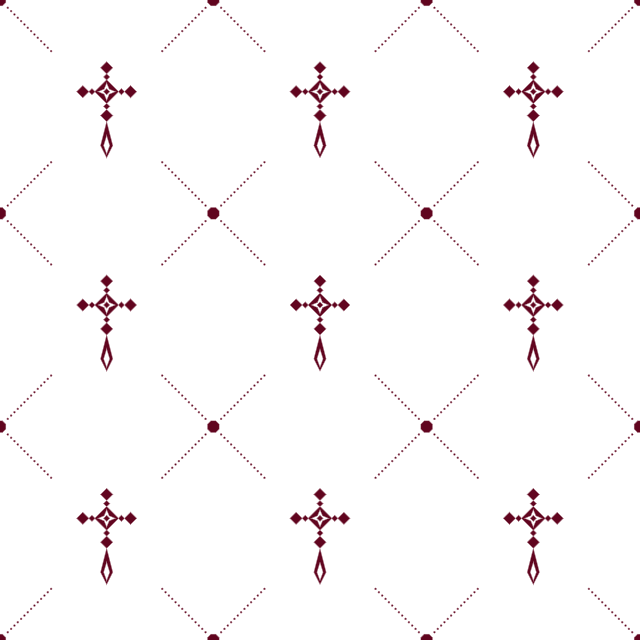
This pattern is drawn by a Shadertoy shader. Its source:

```glsl
// Three by three tiles of a jewelled cross with a drop pendant, framed by
// dotted diagonals that meet at octagonal studs on the tile corners.
// Each tile spans 384 units; shapes are signed distances, folded by symmetry.

float diamond(vec2 p, float radius) {
    return (abs(p.x) + abs(p.y) - radius) * 0.7071;
}

// Diamond with separate heights above and below its widest line
float kite(vec2 p, float halfWidth, float above, float below) {
    vec2 size = vec2(halfWidth, p.y > 0.0 ? above : below);
    vec2 q = abs(p) / size;
    return (q.x + q.y - 1.0) * size.x * size.y / length(size);
}

// Four points, with straight edges running in to the diagonals
float star(vec2 p, float tip, float valley) {
    vec2 q = abs(p);
    q = vec2(max(q.x, q.y), min(q.x, q.y));
    return dot(q - vec2(tip, 0.0), normalize(vec2(valley, tip - valley)));
}

float octagon(vec2 p, float radius) {
    vec2 q = abs(p);
    return max(max(q.x, q.y), (q.x + q.y) * 0.7071) - radius;
}

float cross4(vec2 p) {
    // Fold the four arms onto one
    vec2 arm = abs(p);
    arm = vec2(max(arm.x, arm.y), min(arm.x, arm.y));
    float beads = min(diamond(arm - vec2(43.0, 0.0), 11.0),
                      diamond(arm - vec2(26.5, 0.0), 5.6));

    // Centre gem: star cut out, small diamond put back
    float gem = max(diamond(p, 21.5), -star(p, 15.5, 4.6));
    gem = min(gem, diamond(p, 5.5));
    return min(beads, gem);
}

float pendant(vec2 p) {
    return max(kite(p, 11.0, 43.0, 22.0), -kite(p, 5.5, 18.0, 15.0));
}

float dottedDiagonal(vec2 corner) {
    float along = 0.5 * (corner.x + corner.y);
    float index = clamp(round((along - 14.0) / 6.0), 0.0, 13.0);
    return length(corner - (14.0 + 6.0 * index)) - 1.6;
}

void mainImage(out vec4 fragColor, in vec2 fragCoord) {
    vec2 uv = fragCoord / iResolution.xy;
    vec2 p = (fract(uv * 3.0) - 0.5) * 384.0;
    float pixel = 3.0 * 384.0 / min(iResolution.x, iResolution.y);

    // Cross and pendant
    float d = min(cross4(p - vec2(0.0, 27.0)), pendant(p + vec2(0.0, 70.0)));

    // Studs and dots, measured from the nearest tile corner
    vec2 corner = 192.0 - abs(p);
    d = min(d, octagon(corner, 10.5));
    d = min(d, dottedDiagonal(corner));

    float ink = clamp(0.5 - d / (1.4 * pixel), 0.0, 1.0);
    fragColor = vec4(mix(vec3(1.0), vec3(0.38, 0.02, 0.12), ink), 1.0);
}
```
